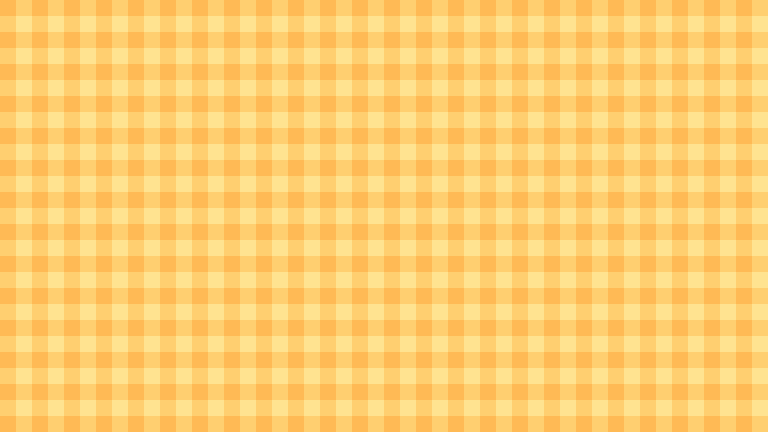
This pattern is drawn by a WebGL 1 fragment shader. Its source:

```glsl
precision highp float;

uniform vec2 u_resolution;

#define CHECKS_ACROSS 24.0
#define BAND_WIDTH 0.5
#define LIGHT_COLOR vec3(1.0, 0.89, 0.565)
#define SINGLE_COLOR vec3(1.0, 0.81, 0.44)
#define CROSSED_COLOR vec3(1.0, 0.73, 0.335)

// Coverage of the coloured band filling the end of each period
float bandCoverage(float position, float pixelSize) {
    float fromCenter = abs(fract(position + 0.5 * BAND_WIDTH) - 0.5);
    float signedDistance = fromCenter - 0.5 * BAND_WIDTH;
    return clamp(0.5 - signedDistance / pixelSize, 0.0, 1.0);
}

void main() {
    // One unit is one check, measured from the lower left
    float pixelSize = CHECKS_ACROSS / u_resolution.x;
    vec2 position = gl_FragCoord.xy * pixelSize;

    float warp = bandCoverage(position.x, pixelSize);
    float weft = bandCoverage(position.y, pixelSize);

    // Bands deepen the cloth once alone and twice where they cross
    vec3 plainRow = mix(LIGHT_COLOR, SINGLE_COLOR, warp);
    vec3 bandedRow = mix(SINGLE_COLOR, CROSSED_COLOR, warp);
    gl_FragColor = vec4(mix(plainRow, bandedRow, weft), 1.0);
}
```
